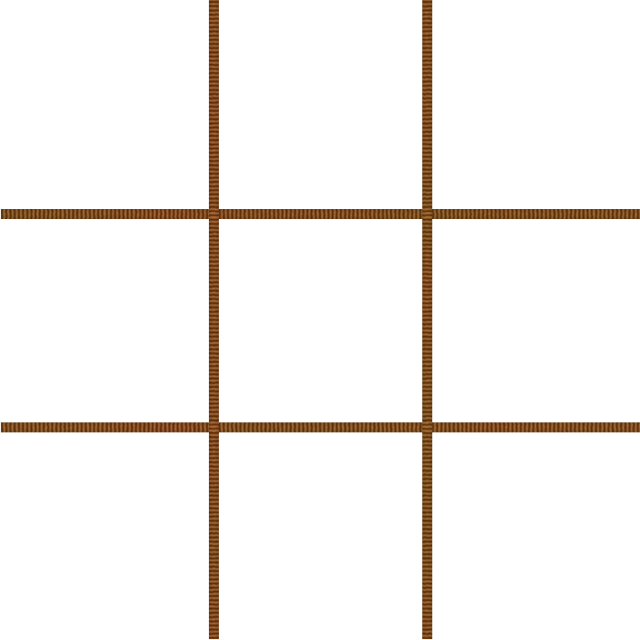
Reproduce this pattern procedurally as a WebGL 2 fragment shader.

```glsl
#version 300 es
precision highp float;
// Three by three white tiles parted by thin ribbed brown cords.
// Each cord is a distance band with cosine ribs, a rounded profile and
// noise that drifts its hue; upright cords pass over level ones.

uniform vec2 u_resolution;
out vec4 fragColor;

float hash(vec2 p) {
    vec3 q = fract(vec3(p.xyx) * 0.1031);
    q += dot(q, q.yzx + 33.33);
    return fract((q.x + q.y) * q.z);
}

float noise(vec2 p) {
    vec2 cell = floor(p), f = fract(p);
    f = f * f * (3.0 - 2.0 * f);
    return mix(mix(hash(cell), hash(cell + vec2(1, 0)), f.x),
               mix(hash(cell + vec2(0, 1)), hash(cell + vec2(1, 1)), f.x), f.y);
}

// Cord colour: along runs over the tiles, across is -1 to 1 over the width.
vec3 cordColor(float along, float across, float id) {
    float rib = along * 51.0;
    float wobble = 0.15 * (noise(vec2(rib * 0.7, across * 2.0 + id * 9.0)) - 0.5);
    float ridge = 0.5 + 0.5 * cos(6.28318 * (rib + wobble));
    vec3 color = mix(vec3(0.37, 0.19, 0.05), vec3(0.60, 0.39, 0.22), ridge);

    // Slow drift between russet and olive, then fine grain per rib
    float drift = noise(vec2(along * 2.5, id * 7.3)) * 0.6 + hash(vec2(id, 4.0)) * 0.4;
    color += mix(vec3(0.03, -0.025, -0.01), vec3(-0.03, 0.015, -0.02), drift);
    color *= 0.93 + 0.14 * noise(vec2(rib * 2.0, across * 3.0 + id * 17.0));

    // Darker towards the rounded sides
    return color * (1.03 - 0.14 * across * across);
}

void main() {
    vec2 uv = gl_FragCoord.xy / u_resolution;
    vec2 pixel = 1.0 / u_resolution;

    // Nearest inner tile border on each axis, cords set slightly off centre
    vec2 border = clamp(round(uv * 3.0), 1.0, 2.0);
    vec2 offset = uv - border / 3.0 - vec2(0.0009, -0.0011);
    vec2 cover = clamp((0.0078 - abs(offset)) / pixel + 0.5, 0.0, 1.0);

    // Level cords start just inside the left edge, upright ones above the bottom
    cover *= clamp((uv.yx - 0.0014) / pixel.yx + 0.5, 0.0, 1.0);

    vec2 across = clamp(offset / 0.0078, -1.0, 1.0);
    vec3 color = vec3(1.0);
    color = mix(color, cordColor(uv.x * 3.0, across.y, border.y + 10.0), cover.y);
    color = mix(color, cordColor(uv.y * 3.0, across.x, border.x), cover.x);

    // Crossings catch a little more light
    color *= 1.0 + 0.08 * cover.x * cover.y;
    fragColor = vec4(color, 1.0);
}
```
